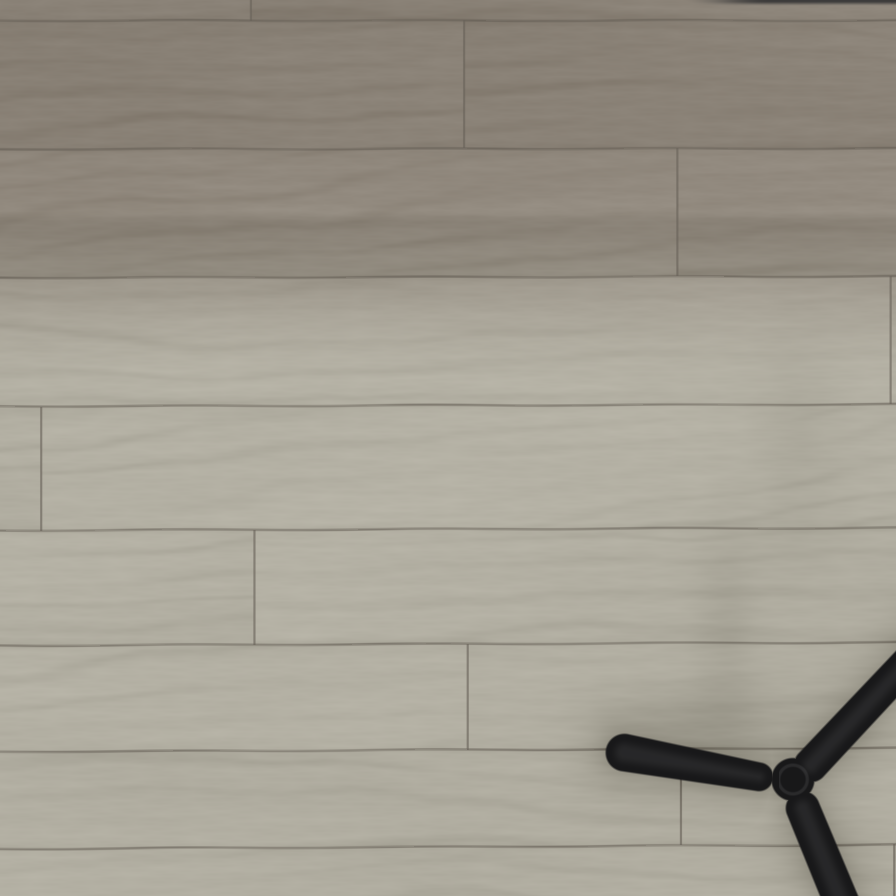
Give the GLSL for this texture, as a three.js fragment shader.

```glsl
varying vec2 vUv;

const vec3 PALE_OAK = vec3(0.705, 0.692, 0.642);
const vec3 DIM_OAK = vec3(0.560, 0.528, 0.485);
const vec3 SEAM_BROWN = vec3(0.41, 0.385, 0.35);
const vec3 LEG_BLACK = vec3(0.095, 0.095, 0.10);
const vec3 LEG_SHEEN = vec3(0.18, 0.18, 0.185);
const float ROW_HEIGHT = 0.1435;
const float ROW_SHRINK = 0.005;
const float PLANK_LENGTH = 1.186;
const float JOINT_STEP = 0.238;

float hash(vec2 p) {
  return fract(sin(dot(p, vec2(127.1, 311.7))) * 4375.85);
}

// Distance to the nearest scattered cell point
float cellular(vec2 p) {
  vec2 cell = floor(p);
  float nearest = 2.0;
  for (int j = -1; j <= 1; j++) {
    for (int i = -1; i <= 1; i++) {
      vec2 id = cell + vec2(float(i), float(j));
      vec2 point = id + vec2(hash(id), hash(id + 17.3));
      nearest = min(nearest, length(p - point));
    }
  }
  return nearest;
}

float layeredSines(vec2 p, float seed) {
  float sum = 0.0;
  float amp = 0.5;
  for (int i = 0; i < 4; i++) {
    sum += amp * sin(p.x + seed + 1.6 * sin(p.y + seed * 1.7));
    p = mat2(1.7, 0.5, -0.6, 1.8) * p + 2.3;
    amp *= 0.55;
  }
  return sum;
}

// Row coordinate, counted downward; rows narrow in the lower half
float rowCoord(float y) {
  float depth = 0.977 - y;
  float past = depth - 3.0 * ROW_HEIGHT;
  float root = sqrt(max(ROW_HEIGHT * ROW_HEIGHT - 4.0 * ROW_SHRINK * past, 0.0));
  float curved = 3.0 + (ROW_HEIGHT - root) / (2.0 * ROW_SHRINK);
  return past < 0.0 ? depth / ROW_HEIGHT : curved;
}

float lineMask(float dist, float halfWidth) {
  return 1.0 - smoothstep(halfWidth * 0.3, halfWidth * 1.7, dist);
}

// Grain tone: broad figure, thin streaks and fine pores
float woodGrain(vec2 p, float seed) {
  float warp = layeredSines(p * vec2(4.0, 13.0), seed);
  float slope = mix(-0.04, 0.16, fract(seed * 0.37));
  float figure = sin((p.y - slope * p.x) * 170.0 + warp * 5.0 + seed);
  float patches = 0.5 + 0.5 * layeredSines(p * vec2(5.0, 22.0) + 4.0, seed);
  float streaks = layeredSines(p.yx * vec2(260.0, 9.0), seed + warp);
  float pores = cellular(p * vec2(28.0, 190.0) + seed) - 0.5;
  float veins = pow(0.5 + 0.5 * figure, 5.0) * patches;
  return 0.012 * warp - 0.032 * veins + 0.007 * streaks + 0.016 * pores;
}

// Signed distance to a tapered bar with round ends
float taperedBar(vec2 p, vec2 a, vec2 b, float ra, float rb) {
  vec2 axis = b - a;
  float t = clamp(dot(p - a, axis) / dot(axis, axis), 0.0, 1.0);
  return length(p - a - axis * t) - mix(ra, rb, t);
}

float softSpot(vec2 p, vec2 center, vec2 size) {
  vec2 q = (p - center) / size;
  return exp(-dot(q, q));
}

vec3 floorColor(vec2 p) {
  float y = p.y - 0.005 * p.x * (1.0 - p.y) + 0.0006 * sin(p.x * 23.0);
  float coord = rowCoord(y);
  float row = floor(coord);
  float across = coord - row;
  float height = ROW_HEIGHT - 2.0 * ROW_SHRINK * max(coord - 3.0, 0.0);
  float along = (p.x - 0.518 - JOINT_STEP * row) / PLANK_LENGTH;
  float seed = 6.0 * hash(vec2(row, floor(along)) + 3.1);

  // Light falls off toward the top, strongest at the left
  float dimness = smoothstep(0.56, 0.80, p.y);
  vec3 color = mix(PALE_OAK, DIM_OAK, dimness);
  color -= 0.025 * softSpot(p, vec2(0.2, 1.0), vec2(0.5, 0.16));
  color += 0.012 * (hash(vec2(floor(along), row)) - 0.5);
  float darkStrip = smoothstep(1.48, 1.58, coord) * (1.0 - step(2.0, coord));
  color += mix(0.015, -0.035, darkStrip) * step(1.0, coord) * (1.0 - step(2.0, coord));
  color += woodGrain(p, seed) * mix(vec3(1.0), vec3(1.0, 1.05, 1.1), dimness);

  // Long seams and butt joints
  float seamDist = min(across, 1.0 - across) * height;
  float jointDist = abs(along - floor(along + 0.5)) * PLANK_LENGTH;
  float wear = 0.48 + 0.16 * layeredSines(vec2(p.x * 14.0, row), row);
  color = mix(color, SEAM_BROWN, wear * lineMask(seamDist, 0.0014));
  color -= 0.022 * exp(-seamDist * 180.0);
  return mix(color, SEAM_BROWN, 0.65 * lineMask(jointDist, 0.0012));
}

void main() {
  vec2 p = vUv;
  vec3 color = floorColor(p);

  // Three legs meeting at a hub
  vec2 hub = vec2(0.885, 0.130);
  float legs = taperedBar(p, vec2(0.697, 0.160), vec2(0.847, 0.133), 0.021, 0.016);
  legs = min(legs, taperedBar(p, vec2(0.905, 0.146), vec2(1.03, 0.279), 0.019, 0.018));
  legs = min(legs, taperedBar(p, vec2(0.896, 0.098), vec2(0.955, -0.045), 0.019, 0.020));
  float knob = length(p - hub) - 0.024;
  float body = min(legs, knob);

  // Soft shadows
  float shade = 0.11 * exp(-max(body, 0.0) * 45.0);
  shade += 0.06 * softSpot(p, vec2(0.80, 0.20), vec2(0.10, 0.04));
  shade += 0.04 * softSpot(p, vec2(0.81, 0.30), vec2(0.035, 0.12));
  shade += 0.03 * softSpot(p, vec2(0.89, 0.50), vec2(0.05, 0.14));
  color -= shade;

  float roundness = smoothstep(0.004, 0.018, -legs);
  vec3 metal = mix(LEG_BLACK, LEG_SHEEN, roundness * 0.7);
  metal += 0.07 * lineMask(abs(knob + 0.008), 0.0018) * step(0.0, p.x - hub.x + 0.016);
  color = mix(color, metal, 1.0 - smoothstep(-0.0015, 0.0015, body));

  // Dark sliver at the upper edge
  float sliver = smoothstep(0.993, 0.999, p.y) * smoothstep(0.76, 0.86, p.x);
  color = mix(color, LEG_SHEEN, 0.85 * sliver);
  gl_FragColor = vec4(color, 1.0);
}
```
